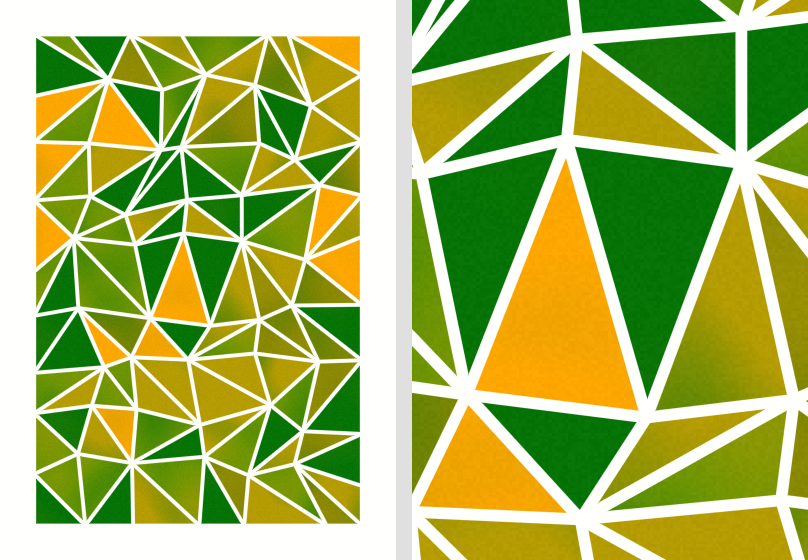
Left, the full canvas; right, a detail of the centre.
A WebGL 1 fragment shader for this background:

```glsl
precision highp float;
// A framed mosaic of green, olive and orange triangles parted by white bands.
// A jittered grid is split into triangles; each pixel takes the triangle that
// holds it, its depth inside giving the bands and gradient noise the shading.

uniform vec2 u_resolution;

// Lengths are in canvas heights.
const vec2 GRID = vec2(6.0, 9.0);
const vec2 PANEL = vec2(0.585, 0.877);
const float JITTER = 0.36;
const float BAND_HALF_WIDTH = 0.0035;
const float TRIANGLE_PRIME = 109.0;  // prime just above the triangle count
const float DRIFT_SCALE = 9.0;
const float DRIFT_MIDTONE = 0.9;
const float DRIFT_PURE = 0.25;
const float GRAIN_SCALE = 512.0;
const float GRAIN_AMOUNT = 0.025;

const vec3 WHITE = vec3(1.0, 1.0, 0.995);
const vec3 FOREST = vec3(0.02, 0.45, 0.02);
const vec3 LEAF = vec3(0.42, 0.58, 0.01);
const vec3 MOSS = vec3(0.53, 0.53, 0.01);
const vec3 GOLD = vec3(0.71, 0.61, 0.01);
const vec3 ORANGE = vec3(1.0, 0.655, 0.0);

// Upper bounds of each colour's share; orange takes the rest.
const float FOREST_END = 0.27;
const float LEAF_END = 0.51;
const float MOSS_END = 0.64;
const float GOLD_END = 0.89;

vec2 hash2(vec2 p) {
    vec3 q = fract(p.xyx * vec3(0.1031, 0.1030, 0.0973));
    q += dot(q, q.yzx + 33.33);
    return fract((q.xx + q.yz) * q.zy);
}

float gradientDot(vec2 corner, vec2 offset) {
    return dot(hash2(corner) * 2.0 - 1.0, offset);
}

float gradientNoise(vec2 p) {
    vec2 i = floor(p), f = fract(p);
    vec2 u = f * f * f * (f * (f * 6.0 - 15.0) + 10.0);
    vec2 e = vec2(1.0, 0.0);
    float low = mix(gradientDot(i, f), gradientDot(i + e, f - e), u.x);
    float high = mix(gradientDot(i + e.yx, f - e.yx),
                     gradientDot(i + 1.0, f - 1.0), u.x);
    return mix(low, high, u.y);
}

float cross2(vec2 a, vec2 b) { return a.x * b.y - a.y * b.x; }

float doubleArea(vec2 a, vec2 b, vec2 c) { return cross2(b - a, c - a); }

float edgeDepth(vec2 p, vec2 a, vec2 b) {
    return cross2(normalize(b - a), p - a);
}

// Distance to the nearest side, positive inside a counterclockwise triangle.
float triangleDepth(vec2 p, vec2 a, vec2 b, vec2 c) {
    return min(edgeDepth(p, a, b), min(edgeDepth(p, b, c), edgeDepth(p, c, a)));
}

// Grid vertex; those on the border slide only along it.
vec2 meshVertex(vec2 id) {
    vec2 inner = step(0.5, id) * step(id, GRID - 0.5);
    vec2 shift = (hash2(id + 17.0) * 2.0 - 1.0) * JITTER * inner;
    return (id + shift) * PANEL / GRID;
}

// The fifth power modulo the prime shuffles the indices without repeats,
// so the colour shares stay even.
float shuffledPick(float index) {
    float square = mod(index * index, TRIANGLE_PRIME);
    float fourth = mod(square * square, TRIANGLE_PRIME);
    return mod(fourth * index, TRIANGLE_PRIME) / TRIANGLE_PRIME;
}

vec3 triangleColor(float index, vec2 p) {
    float pick = shuffledPick(index);
    vec3 tone = mix(FOREST, LEAF, step(FOREST_END, pick));
    tone = mix(tone, MOSS, step(LEAF_END, pick));
    tone = mix(tone, GOLD, step(MOSS_END, pick));
    tone = mix(tone, ORANGE, step(GOLD_END, pick));

    float midtone = step(FOREST_END, pick) * step(pick, GOLD_END);
    float drift = gradientNoise(p * DRIFT_SCALE + index * 3.7);
    vec3 target = drift > 0.0 ? GOLD : FOREST;
    return mix(tone, target, abs(drift) * mix(DRIFT_PURE, DRIFT_MIDTONE, midtone));
}

void main() {
    vec2 p = (gl_FragCoord.xy - 0.5 * u_resolution) / u_resolution.y + 0.5 * PANEL;
    vec2 home = floor(p / PANEL * GRID);
    float depth = -1.0, index = 1.0;

    // Find the holding triangle among the nearby cells.
    for (int y = -1; y <= 1; y++) {
        for (int x = -1; x <= 1; x++) {
            vec2 id = home + vec2(float(x), float(y));
            if (any(lessThan(id, vec2(0.0))) || any(greaterThan(id, GRID - 0.5))) continue;
            vec2 a = meshVertex(id), b = meshVertex(id + vec2(1.0, 0.0));
            vec2 c = meshVertex(id + 1.0), d = meshVertex(id + vec2(0.0, 1.0));

            // Split along a sound diagonal, with some chance in the choice.
            float splitAC = min(doubleArea(a, b, c), doubleArea(a, c, d));
            float splitBD = min(doubleArea(a, b, d), doubleArea(b, c, d));
            bool useAC = splitAC * mix(0.5, 1.5, hash2(id + 71.0).x) > splitBD;
            float first = triangleDepth(p, a, b, useAC ? c : d);
            float second = triangleDepth(p, useAC ? a : b, c, d);
            float base = 2.0 * (id.x + GRID.x * id.y) + 1.0;
            if (first > depth) { depth = first; index = base; }
            if (second > depth) { depth = second; index = base + 1.0; }
        }
    }

    float grain = (hash2(floor(p * GRAIN_SCALE) + 200.0).x - 0.5) * GRAIN_AMOUNT;
    float blur = 0.75 / u_resolution.y;
    float fill = smoothstep(BAND_HALF_WIDTH - blur, BAND_HALF_WIDTH + blur, depth);
    gl_FragColor = vec4(mix(WHITE, triangleColor(index, p) + grain, fill), 1.0);
}
```
